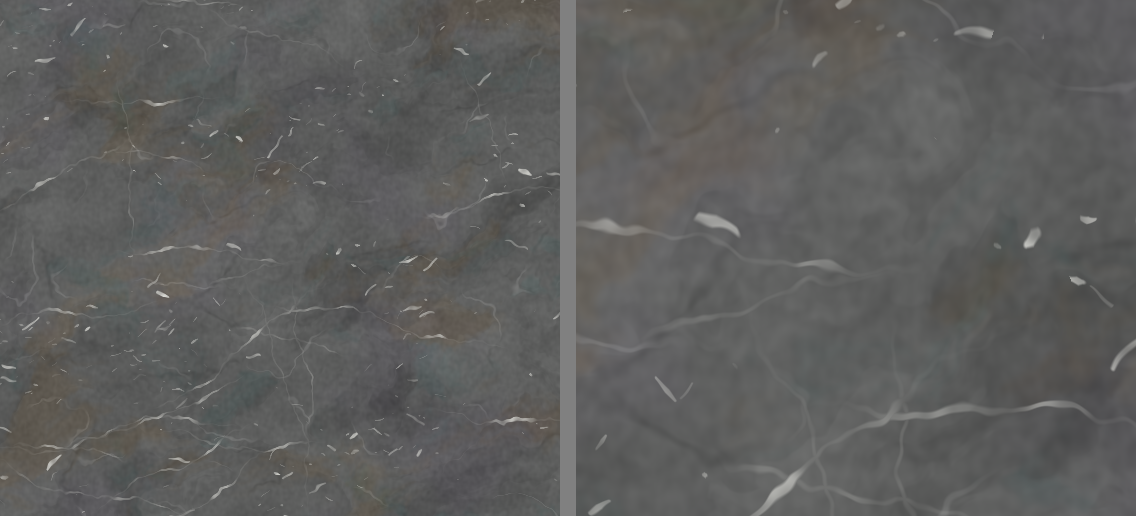
Left: the whole. Right: its middle third, enlarged.
Reproduce this texture procedurally as a WebGL 1 fragment shader.

```glsl
precision highp float;
// Dark grey marble with rusty and teal clouds, broken white veins and scattered calcite flecks.
uniform vec2 u_resolution;

vec2 hash2(vec2 p) {
  vec3 q = fract(p.xyx * vec3(0.1031, 0.1030, 0.0973));
  q += dot(q, q.yzx + 33.33);
  return fract((q.xx + q.yz) * q.zy);
}

vec2 rotate(vec2 p, float angle) {
  float c = cos(angle), s = sin(angle);
  return vec2(c * p.x + s * p.y, c * p.y - s * p.x);
}

float corner(vec2 cell, vec2 offset) {
  float angle = 6.2832 * hash2(cell).x;
  return dot(vec2(cos(angle), sin(angle)), offset);
}

// Gradient noise, roughly -0.6 to 0.6
float noise(vec2 p) {
  vec2 i = floor(p), f = p - i;
  vec2 u = f * f * f * (f * (f * 6.0 - 15.0) + 10.0);
  vec2 e = vec2(1.0, 0.0);
  return mix(mix(corner(i, f), corner(i + e, f - e), u.x),
             mix(corner(i + e.yx, f - e.yx), corner(i + 1.0, f - 1.0), u.x), u.y);
}

float fbm(vec2 p) {
  float sum = 0.0, amp = 0.6;
  for (int i = 0; i < 5; i++) {
    sum += amp * noise(p);
    p = rotate(p, 0.6) * 2.03 + 7.3;
    amp *= 0.55;
  }
  return sum;
}

// Long wandering vein that brightens and fades along its length
float vein(vec2 p, float id, float aspect, float wobble) {
  vec2 place = hash2(vec2(id, 3.7)), form = hash2(vec2(id, 17.2));
  float steep = step(0.84, hash2(vec2(id, 41.0)).x);
  float angle = mix(mix(-0.6, 0.65, form.x), 1.6 + 0.3 * form.x, steep);
  vec2 q = rotate(p - place * vec2(aspect, 1.0), angle);
  q.y += 0.05 * noise(vec2(q.x * 5.0, id * 7.3)) + wobble;
  float taper = 1.0 - smoothstep(0.35, 1.0, abs(q.x) / mix(0.09, 0.3, form.y));
  float bright = smoothstep(-0.05, 0.4, noise(vec2(q.x * 15.0, id * 5.3))) * (1.0 - 0.75 * steep);
  float width = 0.0003 + 0.0016 * bright * taper;
  float line = 1.0 - smoothstep(width, width + 0.0022, abs(q.y));
  return line * taper * mix(0.13, 0.75, bright);
}

// Short slanted strokes, one at most per cell, gathered by density
float flecks(vec2 p, float scale, float density) {
  vec2 g = p * scale, cell = floor(g);
  float light = 0.0;
  for (int y = -1; y <= 1; y++) {
    for (int x = -1; x <= 1; x++) {
      vec2 id = cell + vec2(float(x), float(y));
      vec2 place = hash2(id + 5.1), form = hash2(id + 63.7), look = hash2(id + 129.4);
      vec2 q = rotate(g - id - place, mix(-0.65, 0.95, form.x));
      float len = mix(0.04, 0.5, form.y * form.y);
      float along = clamp(q.x, -len, len);
      float width = mix(0.015, 0.06, look.y * look.y) * (1.0 - 0.7 * abs(along) / len);
      float stroke = 1.0 - smoothstep(width, width + 0.055, length(q - vec2(along, 0.0)));
      light = max(light, stroke * step(look.x, density) * mix(0.2, 0.95, look.y));
    }
  }
  return light;
}

void main() {
  vec2 p = gl_FragCoord.xy / u_resolution.y;
  float aspect = u_resolution.x / u_resolution.y;
  vec2 warp = vec2(fbm(p * 4.0 + 11.0), fbm(p * 4.0 + 37.0));
  vec2 slant = rotate(p, 0.45) * vec2(0.6, 1.3) + 0.12 * warp;

  // Cloudy grey ground with sharper-edged patches
  float cloud = fbm(slant * 4.5 + 3.0);
  float patches = fbm(slant * 6.0 + 23.0 + 0.5 * warp);
  float tone = 0.364 + 0.07 * cloud + 0.045 * fbm(p * 15.0 + warp);
  tone += 0.022 * (smoothstep(-0.06, 0.04, patches) - 0.5);
  tone -= 0.035 * smoothstep(0.12, 0.3, fbm(slant * 5.0 + 71.0));
  tone += 0.028 * noise(p * 85.0) + 0.016 * noise(p * vec2(150.0, 110.0));
  vec3 color = tone * vec3(0.997, 1.005, 0.997);

  // Mineral tints
  float rust = smoothstep(0.08, 0.32, fbm(slant * 4.2 + 52.0));
  float teal = smoothstep(0.1, 0.35, fbm(p * 5.5 + 90.0 + warp));
  float violet = smoothstep(0.0, 0.35, fbm(p * 3.2 + 140.0));
  color += rust * vec3(0.012, -0.012, -0.042);
  color += teal * vec3(-0.025, 0.002, 0.002);
  color += violet * vec3(0.002, -0.005, 0.01);

  // Dark fissures and pale hairlines
  float fissure = 1.0 - smoothstep(0.0, 0.035, abs(noise(slant * 5.0 + 8.0)));
  color -= 0.03 * fissure * smoothstep(0.0, 0.3, noise(p * 6.0 + 31.0));
  float hair = 1.0 - smoothstep(0.004, 0.022, abs(noise(p * 6.5 + 0.7 * warp + 60.0)));
  color += 0.06 * hair * smoothstep(0.0, 0.3, noise(p * 8.0 + 15.0));

  // White veins and flecks
  float wobble = 0.012 * noise(p * 24.0) + 0.005 * noise(p * 65.0);
  float white = 0.0;
  for (int i = 0; i < 24; i++) {
    white = max(white, vein(p, float(i) + 1.0, aspect, wobble));
  }
  float cluster = smoothstep(-0.08, 0.4, noise(p * 4.5 + 19.0));
  vec2 bent = p + 0.008 * vec2(noise(p * 45.0), noise(p * 45.0 + 80.0));
  white = max(white, flecks(bent, 22.0, 0.04 + 0.4 * cluster));
  white = max(white, 0.65 * flecks(bent + 4.3, 42.0, 0.02 + 0.35 * cluster));
  white *= 0.75 + 0.7 * noise(p * 60.0 + 44.0);
  color = mix(color, vec3(0.84, 0.84, 0.82), clamp(white, 0.0, 1.0));

  gl_FragColor = vec4(color, 1.0);
}
```
